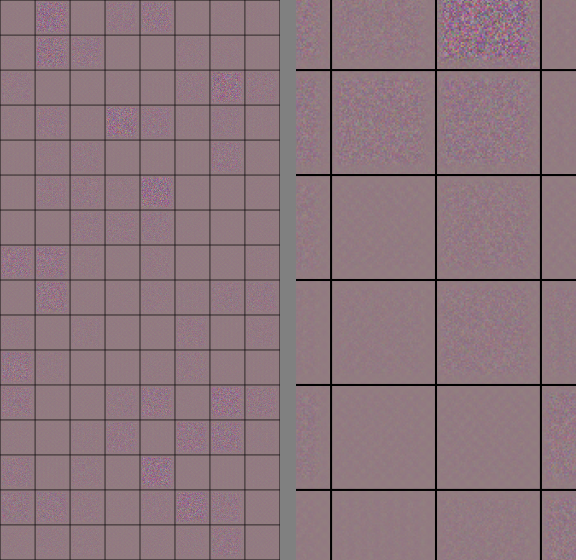
Left, the full canvas; right, a detail of the centre.
A WebGL 1 fragment shader for this pattern:

```glsl
precision highp float;

uniform vec2 u_resolution;

#define GRID vec2(8.0, 16.0)
#define LINE_WIDTH 0.0195
#define LINE_INSET 0.005
#define GRAINS 64.0
#define WEAVE_PITCH 8.0
#define WEAVE_DEPTH 0.013
#define GRAIN_DEPTH 0.34
#define FAINTEST 0.08
#define RARITY 3.4
#define PLAIN vec3(0.571, 0.488, 0.502)
#define MAUVE vec3(0.578, 0.451, 0.527)
#define LINE_COLOR vec3(0.0)

vec3 hash3(vec2 p) {
  vec3 q = fract(p.xyx * vec3(0.1031, 0.1030, 0.0973));
  q += dot(q, q.yxz + 33.33);
  return fract((q.xxy + q.yzz) * q.zyx);
}

// Square coloured grains whose borders blend over one pixel
vec3 grain(vec2 p, vec2 pixel) {
  p -= 0.5;
  vec2 cell = floor(p);
  vec2 blend = clamp((p - cell - 0.5) / min(pixel, 1.0) + 0.5, 0.0, 1.0);
  vec3 low = mix(hash3(cell), hash3(cell + vec2(1.0, 0.0)), blend.x);
  vec3 high = mix(hash3(cell + vec2(0.0, 1.0)), hash3(cell + 1.0), blend.x);
  return mix(low, high, blend.y) - 0.5;
}

// Soft window that leaves a calmer margin at the right and bottom
float grainWindow(vec2 p) {
  vec2 enter = smoothstep(vec2(0.01, 0.04), vec2(0.10, 0.18), p);
  vec2 leave = 1.0 - smoothstep(vec2(0.80, 0.88), vec2(0.96, 0.97), p);
  return enter.x * enter.y * leave.x * leave.y;
}

// Regular dotted lattice; some tiles lean towards upright stripes
float weave(vec2 p, float stripe) {
  vec2 wave = cos(6.28318 * WEAVE_PITCH * p);
  return mix(wave.x * wave.y, wave.x, stripe);
}

void main() {
  // The outer rules are drawn slightly inside the canvas
  vec2 uv = gl_FragCoord.xy / u_resolution;
  vec2 span = GRID + LINE_INSET;
  vec2 grid = uv * span - 0.5 * LINE_INSET;
  vec2 pixel = span / u_resolution;
  vec2 tile = floor(grid);
  vec2 local = grid - tile;

  // Most tiles are calm, a few are strongly speckled
  vec3 trait = hash3(tile + 71.0);
  float strength = mix(FAINTEST, 1.0, pow(trait.x, RARITY));
  float area = mix(0.25, 1.0, grainWindow(local));
  float lattice = weave(local, trait.y * 0.5);

  // Ground tint, lattice and grain
  vec3 color = mix(PLAIN, MAUVE, area * min(1.0, 0.1 + strength));
  color += WEAVE_DEPTH * lattice * vec3(0.1, 1.0, -0.4);
  vec3 speck = grain(uv * GRID * GRAINS + 19.0, GRID * GRAINS / u_resolution);
  color += GRAIN_DEPTH * strength * area * (1.0 + 0.3 * lattice) * speck;

  // Thin dark rules centred on the tile borders
  vec2 edge = min(local, 1.0 - local);
  vec2 rule = clamp((0.5 * LINE_WIDTH - edge) / pixel + 0.5, 0.0, 1.0);
  float clear = (1.0 - rule.x) * (1.0 - rule.y);
  gl_FragColor = vec4(mix(LINE_COLOR, color, clear), 1.0);
}
```
